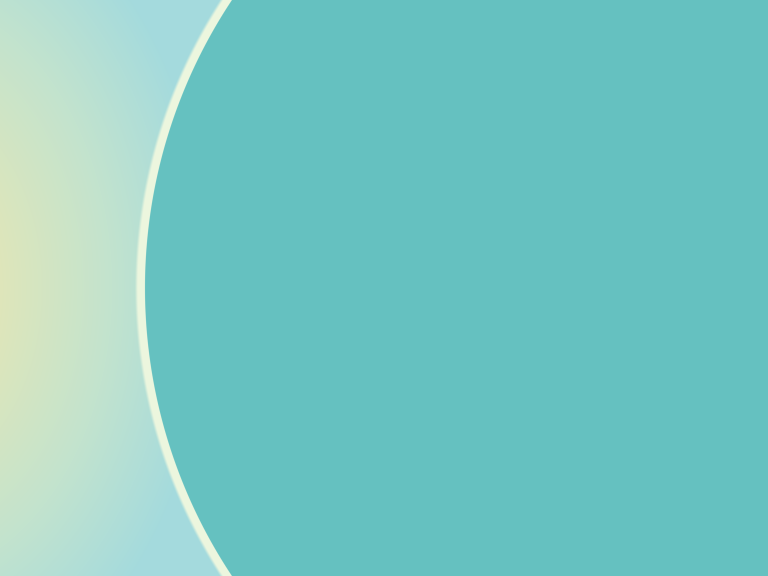
Reproduce this background procedurally as a Shadertoy shader.

```glsl
const vec3 TEAL  = vec3(0.398, 0.757, 0.753);
const vec3 CREAM = vec3(0.925, 0.965, 0.870);
const vec3 SAND  = vec3(0.872, 0.900, 0.728);
const vec3 MINT  = vec3(0.765, 0.890, 0.803);
const vec3 SKY   = vec3(0.643, 0.856, 0.865);

// Signed distance to a circle, negative inside
float circleDistance(vec2 p, vec2 center, float radius) {
    return length(p - center) - radius;
}

// Coverage of the inside of a shape, with a soft edge
float coverage(float distanceToEdge, float softness) {
    return 1.0 - smoothstep(-softness, softness, distanceToEdge);
}

// Oval glow running from sand through mint to sky
vec3 ovalGlow(vec2 p, vec2 center, float squeeze) {
    float d = length((p - center) * vec2(squeeze, 1.0));
    vec3 inner = mix(SAND, MINT, clamp((d - 0.24) / 0.26, 0.0, 1.0));
    return mix(inner, SKY, clamp((d - 0.50) / 0.25, 0.0, 1.0));
}

void mainImage(out vec4 fragColor, in vec2 fragCoord) {
    // Height is one unit; the origin is at the lower left
    vec2 p = fragCoord / iResolution.y;
    float pixel = 1.0 / iResolution.y;

    // Glow at the left
    vec3 color = ovalGlow(p, vec2(-0.174, 0.5), 1.39);

    // Large disc with a cream rim that fades outward
    float disc = circleDistance(p, vec2(1.155, 0.5), 0.9033);
    color = mix(color, CREAM, coverage(disc - 0.0150, 0.0035));
    color = mix(color, TEAL, coverage(disc, 0.7 * pixel));

    fragColor = vec4(color, 1.0);
}
```
